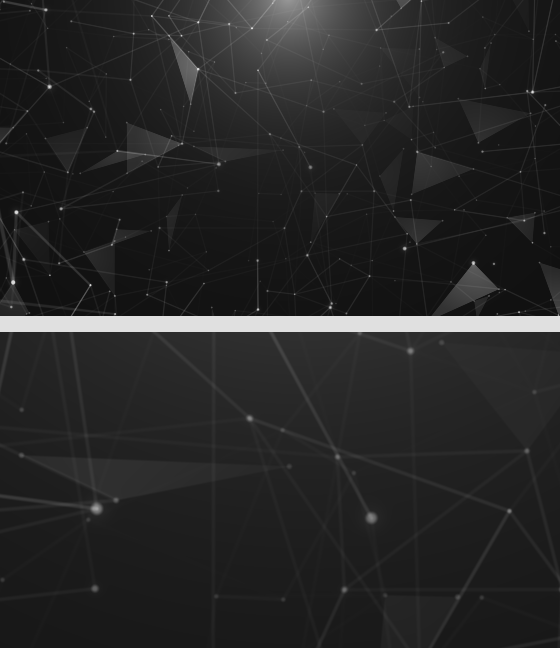
Top, the full canvas; bottom, a detail of the centre.
Reproduce this background procedurally as a Shadertoy shader.

```glsl
#define BASE_GREY 0.052
#define GLOW_POS vec2(0.515, 1.01)
#define GLOW_CORE 0.46
#define GLOW_HALO 0.10
#define LINK_SHARE 0.42
#define LINK_LIGHT 0.33
#define FACET_SHARE 0.13
#define FACET_SIZE 0.17
#define FACET_LIGHT 0.44
#define NODE_LIGHT 0.75
#define EDGE_SOFT 0.0028
#define LAYERS 4

const vec2 LINKS[4] = vec2[4](vec2(1, 0), vec2(1, 1), vec2(0, 1), vec2(-1, 1));

vec3 hash3(vec2 p) {
    vec3 q = fract(p.xyx * vec3(0.1031, 0.1030, 0.0973));
    q += dot(q, q.yxz + 33.33);
    return fract((q.xxy + q.yzz) * q.zyx);
}

// One jittered node per lattice cell
vec2 node(vec2 id) {
    return id + 0.08 + 0.84 * hash3(id + 17.0).xy;
}

float cross2(vec2 a, vec2 b) {
    return a.x * b.y - a.y * b.x;
}

float segmentDist(vec2 p, vec2 a, vec2 b) {
    vec2 ab = b - a, ap = p - a;
    return length(ap - ab * clamp(dot(ap, ab) / dot(ab, ab), 0.0, 1.0));
}

// Negative inside the triangle
float triangleDist(vec2 p, vec2 a, vec2 b, vec2 c) {
    float turn = sign(cross2(b - a, c - a));
    float d = cross2(normalize(b - a), p - a) * turn;
    d = min(d, cross2(normalize(c - b), p - b) * turn);
    return -min(d, cross2(normalize(a - c), p - c) * turn);
}

float disc(float r, float radius, float soft) {
    return 1.0 - smoothstep(radius * 0.5, radius + soft, r);
}

// Network of links, nodes and filled facets; near = 1 in front, 0 far away
float network(vec2 p, float cell, float near, float seed, float soft) {
    float angle = 0.5 + seed * 1.7;
    mat2 turn = mat2(cos(angle), sin(angle), -sin(angle), cos(angle));
    vec2 q = turn * p / cell + seed * 23.7 + 50.0;
    vec2 home = floor(q);
    float closeness = near * (1.0 - smoothstep(0.0, 0.6, p.x));
    float light = 0.0;

    for (int y = -1; y <= 1; y++)
    for (int x = -1; x <= 1; x++) {
        vec2 id = home + vec2(x, y);
        vec2 a = node(id);
        vec3 rnd = hash3(id + 71.0);

        // Links to half of the neighbours, so each is drawn once
        for (int k = 0; k < 4; k++) {
            vec3 pick = hash3(id * 4.0 + vec2(k, 3 * k) + 131.0);
            if (pick.x > LINK_SHARE) continue;
            vec2 b = node(id + LINKS[k]);
            float d = segmentDist(q, a, b) * cell;
            float width = 0.0006 + closeness * 0.006 * pick.y * pick.y;
            float fade = 1.0 - 0.6 * smoothstep(0.5, 1.8, length(b - a));
            float stroke = 1.0 - smoothstep(width * 0.4, width + soft, d);
            light += stroke * LINK_LIGHT * fade * mix(0.2, 1.0, near) * (0.2 + 0.8 * pick.z);
        }

        // Occasional translucent facet, shaded from one corner
        if (rnd.x < FACET_SHARE) {
            float shrink = min(1.0, FACET_SIZE * (0.6 + 0.5 * rnd.z) / cell);
            vec2 b = a + (node(id + vec2(1, 0)) - a) * shrink;
            vec2 c = a + (node(id + vec2(0, 1)) - a) * shrink * 0.75;
            float d = triangleDist(q, a, b, c) * cell;
            float fill = 1.0 - smoothstep(-soft * 0.5, soft * 0.5, d);
            float shade = mix(1.0, 0.5, clamp(length(q - a) / shrink, 0.0, 1.0));
            light += fill * FACET_LIGHT * shade * (0.2 + 0.8 * rnd.y) * mix(0.4, 1.0, near);
            float corner = min(length(q - b), length(q - c)) * cell;
            light += disc(corner, 0.0015, soft) * NODE_LIGHT * 0.4;
        }

        // Round node with a faint halo
        float radius = mix(0.001, 0.0058, near * rnd.z) + closeness * 0.003 * rnd.y;
        float r = length(q - a) * cell;
        float halo = 0.12 * exp(-r * r / (radius * radius * 6.0));
        light += (disc(r, radius, soft) + halo) * NODE_LIGHT * mix(0.25, 1.0, near * (0.4 + 0.6 * rnd.z));
    }
    return light;
}

void mainImage(out vec4 fragColor, in vec2 fragCoord) {
    vec2 p = fragCoord / iResolution.y;
    float aspect = iResolution.x / iResolution.y;
    float soft = max(EDGE_SOFT, 1.0 / iResolution.y);

    // Dark backdrop with a lamp at the top edge
    float d = length(p - GLOW_POS * vec2(aspect, 1.0));
    float grey = BASE_GREY + GLOW_CORE * exp(-5.2 * d) + GLOW_HALO * exp(-1.6 * d);

    // Layers from large and near to small and far
    float web = 0.0;
    for (int i = 0; i < LAYERS; i++) {
        float depth = float(i) / float(LAYERS - 1);
        web += network(p, mix(0.31, 0.13, depth), 1.0 - depth, float(i) + 1.0, soft);
    }

    // Sparser regions from layered sines
    float density = 0.76 + 0.2 * sin(p.x * 4.3 + 1.2 * sin(p.y * 5.0)) - 0.16 * sin(p.y * 4.5 - 0.6);
    grey += web * clamp(density, 0.35, 1.0) * (1.0 - grey);
    fragColor = vec4(vec3(min(grey, 0.85)), 1.0);
}
```
